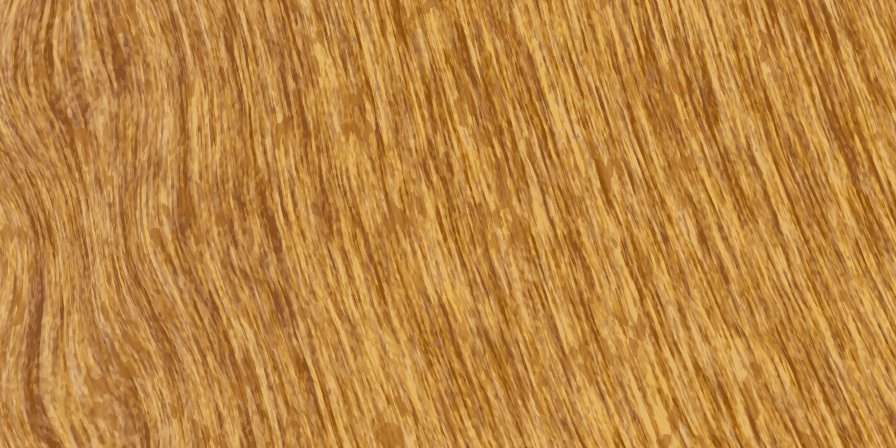
A WebGL 2 fragment shader for this texture:

```glsl
#version 300 es
precision highp float;
// Varnished wood plank: slanted fibres, curved growth rings, a small knot and worn stains.

uniform vec2 u_resolution;
out vec4 outColor;

const vec3 DARK_WOOD  = vec3(0.55, 0.315, 0.095);
const vec3 MID_WOOD   = vec3(0.75, 0.525, 0.24);
const vec3 LIGHT_WOOD = vec3(0.89, 0.71, 0.40);
const vec3 STAIN      = vec3(0.65, 0.40, 0.14);
const vec3 PORE       = vec3(0.56, 0.45, 0.40);
const vec3 PALE_TINT  = vec3(-0.014, 0.004, 0.075);

const vec2 FIBRE_SCALE = vec2(92.0, 4.2);    // cells across and along the grain
const vec2 FINE_SCALE  = vec2(175.0, 17.0);
const vec2 SPECK_SCALE = vec2(190.0, 80.0);
const vec2 PORE_SCALE  = vec2(150.0, 60.0);
const vec2 KNOT_CENTRE = vec2(0.155, 0.75);
const float BEND = 0.046;                    // sway of the grain around the knot
const float RING_FREQUENCY = 43.0;
const float RING_START = 0.43;
const float RING_DEPTH = 0.30;
const float STREAK_FREQUENCY = 265.0;
const float STREAK_DEPTH = 0.13;
const float CELL_SHARPNESS = 9.0;
const float BASE_TONE = 0.57;

vec2 hash2(vec2 p) {
    vec3 q = fract(p.xyx * vec3(0.1031, 0.1030, 0.0973));
    q += dot(q, q.yzx + 33.33);
    return fract((q.xx + q.yz) * q.zy);
}

// Smooth cellular noise: every cell has a random tone, blended at its borders.
float cells(vec2 p) {
    vec2 base = floor(p);
    float total = 0.0;
    float weights = 0.0;
    for (int j = -1; j <= 1; j++) {
        for (int i = -1; i <= 1; i++) {
            vec2 id = base + vec2(i, j);
            vec2 offset = id + hash2(id) - p;
            float weight = exp(-CELL_SHARPNESS * dot(offset, offset));
            total += weight * hash2(id + 71.7).x;
            weights += weight;
        }
    }
    return total / max(weights, 1e-6);
}

// Coordinates across (x) and along (y) the bent grain.
vec2 grainSpace(vec2 p) {
    float slope = 0.23 + 0.13 * p.x;
    float side = smoothstep(0.02, 0.38, p.x) * 2.0 - 1.0;
    float fade = exp(-5.5 * max(p.x - 0.3, 0.0));
    float across = p.x + slope * p.y - 0.05 * p.y * p.y;
    across += BEND * side * fade * cos(8.4 * (p.y - 0.45));
    across += 0.003 * sin(9.0 * p.y + 5.0 * p.x) + 0.0009 * sin(47.0 * p.y + 23.0 * p.x);
    return vec2(across, p.y - 0.3 * p.x);
}

// Dark growth rings, strongest on the left and ragged along their edges.
float growthRings(vec2 g, float fibre) {
    float phase = RING_FREQUENCY * (g.x - RING_START) + 0.5 * sin(9.0 * (g.x - RING_START));
    phase += 1.3 * (fibre - 0.5) + 0.25 * sin(7.0 * g.y);
    float band = pow(0.5 + 0.5 * cos(phase), 5.0);
    float strength = 0.5 + 0.8 * cells(g * vec2(14.0, 2.5) + 5.0);
    return band * strength * mix(1.0, 0.25, smoothstep(0.6, 1.2, g.x));
}

vec3 woodColour(float tone) {
    vec3 colour = mix(DARK_WOOD, MID_WOOD, clamp(2.0 * tone, 0.0, 1.0));
    return mix(colour, LIGHT_WOOD, clamp(2.0 * tone - 1.0, 0.0, 1.0));
}

void main() {
    vec2 p = gl_FragCoord.xy / u_resolution.y;
    vec2 g = grainSpace(p);
    float coarseSide = smoothstep(0.3, 1.25, g.x);

    // Long fibres grow bolder toward the right; short ones roughen them everywhere.
    float fibre = cells(g * FIBRE_SCALE);
    float fine = cells(g * FINE_SCALE + 19.0);
    float broad = cells(g * vec2(26.0, 1.8) + 43.0);
    float tone = BASE_TONE;
    tone += mix(0.40, 0.68, coarseSide) * (fibre - 0.5);
    tone += mix(0.56, 0.64, coarseSide) * (fine - 0.5);
    tone += 0.40 * (cells(g * SPECK_SCALE + 61.0) - 0.5);
    tone += 0.14 * (broad - 0.5);

    // Continuous dark streaks with uneven spacing.
    float streakPhase = STREAK_FREQUENCY * g.x + 3.0 * sin(37.0 * g.x + 6.0 * g.y) + 5.0 * broad;
    tone += STREAK_DEPTH * mix(0.35, 1.0, coarseSide) * sin(streakPhase);
    tone -= RING_DEPTH * growthRings(g, fibre);

    // Speckled knot with a soft outline.
    vec2 toKnot = (p - KNOT_CENTRE) * vec2(1.0, 0.75);
    float knot = exp(-dot(toKnot, toKnot) * 600.0);
    tone -= knot * (0.05 + 0.45 * cells(p * vec2(85.0, 65.0)));
    vec3 colour = woodColour(tone);

    // Cooler and paler fibres against golden ones.
    float fibreTint = cells(g * vec2(85.0, 14.0) + 87.0);
    float pale = 1.3 * (fibreTint - 0.5) + mix(0.55, -0.1, smoothstep(0.1, 1.1, p.x));
    colour += PALE_TINT * pale;

    // Small ragged stains where the varnish has worn.
    vec2 ragged = p + 0.012 * vec2(sin(61.0 * p.y), sin(53.0 * p.x));
    float stain = 0.5 * cells(ragged * vec2(15.0, 10.0) + 3.0);
    stain += 0.5 * cells(g * vec2(65.0, 26.0) + 29.0);
    colour = mix(colour, STAIN, 0.6 * smoothstep(0.73, 0.82, stain));

    // Sparse greyish pores.
    float pore = smoothstep(0.94, 0.985, cells(g * PORE_SCALE + 11.0));
    colour = mix(colour, PORE, 0.5 * pore * mix(0.4, 1.0, coarseSide));

    outColor = vec4(clamp(colour, 0.0, 1.0), 1.0);
}
```
